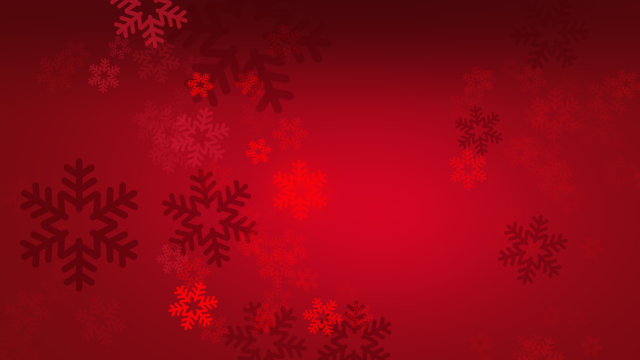
Write a Shadertoy shader that draws this background.

```glsl
// Translucent red and dark snowflakes drifting over a glowing crimson backdrop.

// Lengths are in canvas heights, origin at the lower left.
const vec3 EDGE_RED    = vec3(0.42, 0.04, 0.055);
const vec3 CORE_RED    = vec3(0.83, 0.02, 0.14);
const vec3 BRIGHT_RED  = vec3(1.00, 0.01, 0.03);
const vec3 SOFT_RED    = vec3(0.80, 0.03, 0.07);
const vec3 ROSE        = vec3(0.82, 0.10, 0.19);
const vec3 DARK_RED    = vec3(0.28, 0.00, 0.02);
const vec2 GLOW_CENTRE = vec2(1.06, 0.41);
const vec2 GLOW_WIDE   = vec2(0.72, 0.42);
const vec2 GLOW_TIGHT  = vec2(0.32, 0.21);
const vec2 LEFT_CENTRE = vec2(0.52, 0.57);
const vec2 LEFT_SIZE   = vec2(0.24, 0.24);
const float TOP_SHADE_MIDDLE = 0.58;
const float TOP_SHADE_SIDES  = 0.74;
const float ARM_WIDTH  = 0.05;
const float SECTOR     = 1.0471976;

// Focal flakes: centre x, centre y, radius, opacity.
const vec4 DARK_FLAKES[8] = vec4[8](
    vec4(0.22, 0.375, 0.185, 0.55), vec4(0.583, 0.394, 0.14, 0.48),
    vec4(0.683, 0.907, 0.24, 0.36), vec4(1.528, 0.907, 0.11, 0.35),
    vec4(1.48, 0.306, 0.10, 0.38),  vec4(0.984, 0.05, 0.115, 0.45),
    vec4(1.33, 0.637, 0.07, 0.4),   vec4(0.736, 0.05, 0.12, 0.35));
const vec4 RED_FLAKES[6] = vec4[6](
    vec4(0.537, 0.15, 0.07, 0.9),   vec4(0.833, 0.472, 0.085, 0.65),
    vec4(0.556, 0.764, 0.037, 0.8), vec4(0.718, 0.579, 0.037, 0.8),
    vec4(1.30, 0.53, 0.057, 0.5),   vec4(0.896, 0.12, 0.056, 0.75));
const vec4 ROSE_FLAKES[4] = vec4[4](
    vec4(0.556, 0.618, 0.085, 0.5), vec4(0.412, 0.98, 0.115, 0.6),
    vec4(0.479, 0.282, 0.045, 0.45), vec4(0.289, 0.79, 0.048, 0.45));

float hash(float n) { return fract(sin(n * 127.1 + 31.7) * 43758.5453); }

float segmentDistance(vec2 p, vec2 a, vec2 b) {
    vec2 pa = p - a, ba = b - a;
    return length(pa - ba * clamp(dot(pa, ba) / dot(ba, ba), 0.0, 1.0));
}

// Unit flake: six arms, each with three pairs of side branches.
float flakeDistance(vec2 q) {
    float angle = mod(atan(q.y, q.x) + 0.5 * SECTOR, SECTOR) - 0.5 * SECTOR;
    q = length(q) * vec2(cos(angle), abs(sin(angle)));
    float d = segmentDistance(q, vec2(0.24, 0.0), vec2(0.95, 0.0));
    for (int i = 0; i < 3; i++) {
        float k = float(i);
        vec2 root = vec2(0.30 + 0.22 * k, 0.0);
        vec2 tip = root + (0.30 - 0.04 * k) * vec2(0.55, 0.835);
        d = min(d, segmentDistance(q, root, tip));
    }
    return d - ARM_WIDTH;
}

// Coverage of one flake given as centre, radius and opacity.
float flakeMask(vec2 p, vec4 flake, float turn) {
    vec2 q = (p - flake.xy) / flake.z;
    if (dot(q, q) > 1.4) return 0.0;
    float c = cos(turn), s = sin(turn);
    float d = flakeDistance(mat2(c, -s, s, c) * q) * flake.z;
    float soft = 0.8 / iResolution.y;
    return flake.w * (1.0 - smoothstep(-soft, soft, d));
}

// Scatters faint flakes over a box, denser towards its vertical axis.
vec3 swarm(vec3 col, vec2 p, vec3 tint, vec2 centre, vec2 spread,
           int count, float opacity, float seed) {
    for (int i = 0; i < count; i++) {
        float n = seed + float(i) * 7.31;
        vec2 offset = vec2(hash(n) + hash(n + 1.0) - 1.0, 2.0 * hash(n + 2.0) - 1.0);
        float radius = mix(0.03, 0.075, pow(hash(n + 3.0), 2.0));
        float alpha = opacity * mix(0.25, 1.0, hash(n + 4.0));
        vec4 flake = vec4(centre + offset * spread, radius, alpha);
        col = mix(col, tint, flakeMask(p, flake, hash(n + 5.0) * SECTOR));
    }
    return col;
}

float glow(vec2 p, vec2 centre, vec2 size) {
    vec2 d = (p - centre) / size;
    return exp(-0.5 * dot(d, d));
}

// Main glow, a weaker one to its left, and a shaded top
vec3 backdrop(vec2 p) {
    float light = 0.38 * glow(p, GLOW_CENTRE, GLOW_WIDE)
                + 0.60 * glow(p, GLOW_CENTRE, GLOW_TIGHT)
                + 0.18 * glow(p, LEFT_CENTRE, LEFT_SIZE);
    float middle = glow(p, vec2(1.0, p.y), vec2(0.5, 1.0));
    float topShade = mix(TOP_SHADE_SIDES, TOP_SHADE_MIDDLE, middle);
    float shade = mix(1.0, topShade, smoothstep(0.65, 1.0, p.y));
    return mix(EDGE_RED, CORE_RED, light) * shade;
}

void mainImage(out vec4 fragColor, in vec2 fragCoord) {
    vec2 p = fragCoord / iResolution.y;
    p.x *= 16.0 / 9.0 * iResolution.y / iResolution.x;
    vec3 col = backdrop(p);

    // Faint swarms at the far left, right and upper left
    col = swarm(col, p, SOFT_RED, vec2(0.20, 0.50), vec2(0.25, 0.48), 12, 0.16, 3.0);
    col = swarm(col, p, SOFT_RED, vec2(1.53, 0.40), vec2(0.27, 0.42), 36, 0.28, 41.0);
    col = swarm(col, p, ROSE, vec2(0.40, 0.70), vec2(0.20, 0.20), 9, 0.30, 87.0);

    // Focal flakes and the bright central swarm, from back to front
    for (int i = 0; i < 8; i++)
        col = mix(col, DARK_RED, flakeMask(p, DARK_FLAKES[i], 0.5 * SECTOR + 0.2 * float(i)));
    for (int i = 0; i < 4; i++)
        col = mix(col, ROSE, flakeMask(p, ROSE_FLAKES[i], 0.3 + 0.4 * float(i)));
    col = swarm(col, p, BRIGHT_RED, vec2(0.77, 0.45), vec2(0.28, 0.44), 28, 0.36, 163.0);
    col = mix(col, BRIGHT_RED, 0.45 * glow(p, vec2(0.83, 0.47), vec2(0.06)));
    for (int i = 0; i < 6; i++)
        col = mix(col, BRIGHT_RED, flakeMask(p, RED_FLAKES[i], 0.2 + 0.35 * float(i)));

    fragColor = vec4(col, 1.0);
}
```
